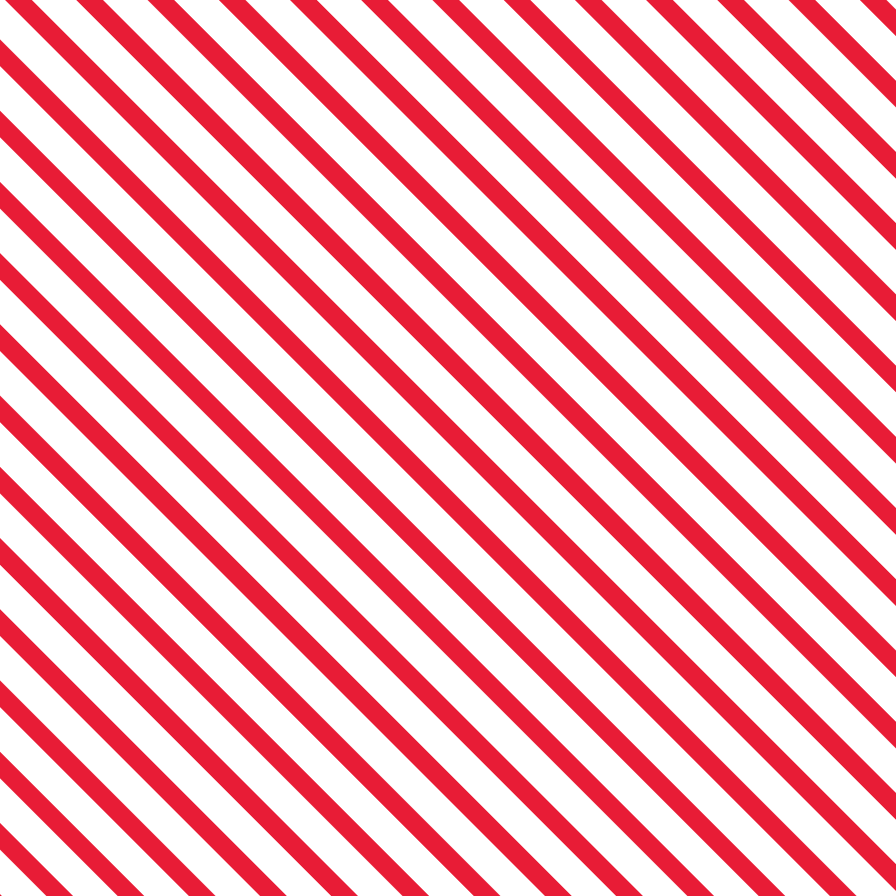
A Shadertoy shader for this pattern:

```glsl
#define REPEATS 12.58      // stripes per canvas side
#define PHASE 0.259        // stripe centre, in periods from the top left corner
#define STRIPE_SHARE 0.375 // red part of each period
#define RED vec3(0.91, 0.11, 0.21)
#define WHITE vec3(1.0)

// Signed distance to the nearest stripe, negative inside
float stripeDistance(vec2 p) {
    // Both axes share one period, so the stripes fall at 45 degrees
    float periods = (p.x + p.y - 1.0) * REPEATS - PHASE;
    float fromCentre = abs(fract(periods + 0.5) - 0.5);
    return (fromCentre - 0.5 * STRIPE_SHARE) / (REPEATS * sqrt(2.0));
}

void mainImage(out vec4 fragColor, in vec2 fragCoord) {
    vec2 p = fragCoord / iResolution.y;

    // Edge coverage over the width of one pixel
    float coverage = clamp(0.5 - stripeDistance(p) * iResolution.y, 0.0, 1.0);

    fragColor = vec4(mix(WHITE, RED, coverage), 1.0);
}
```
